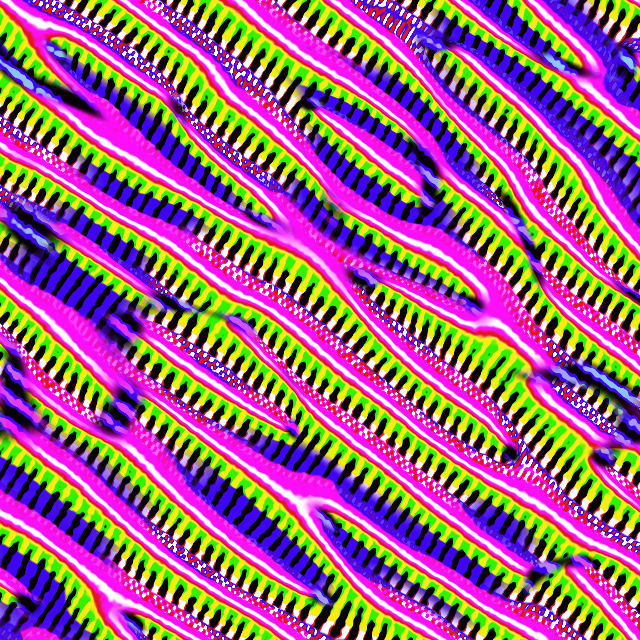
Give the GLSL for this pattern, as a three.js fragment shader.

```glsl
// Slanted, broken neon bands with a white ridge, a toothed green body and a speckled magenta edge.
#define BANDS 10.4       // bands per canvas unit, measured across them
#define TEETH 45.0       // teeth per canvas unit, measured along a band
#define SLANT 0.67       // downward slope of the bands, radians
#define SCATTER 0.97     // random phase of the patches, in turns: more makes more breaks
#define SWAY 22.0        // how much the slope differs between patches
#define EDGE 0.018       // softness of the zone edges, in band widths
#define GRAIN 128.0      // grain cells per canvas unit
#define TAU 6.2831853

varying vec2 vUv;

const vec3 MAGENTA = vec3(0.98, 0.06, 0.97);
const vec3 YELLOW = vec3(0.96, 0.93, 0.08);
const vec3 GREEN = vec3(0.20, 0.95, 0.0);
const vec3 RED = vec3(0.88, 0.09, 0.08);
const vec3 BLUE = vec3(0.24, 0.02, 0.95);
const vec3 BLACK = vec3(0.03, 0.0, 0.03);
const vec3 WHITE = vec3(1.0);

float hash(vec2 p) {
  p = fract(p * vec2(0.1731, 0.3179) + 0.137);
  p += dot(p, p.yx + 19.19);
  return fract(p.x * p.y * 95.43);
}

float noise(vec2 p) {
  vec2 i = floor(p), f = fract(p);
  f = f * f * (3.0 - 2.0 * f);
  return mix(mix(hash(i), hash(i + vec2(1, 0)), f.x),
             mix(hash(i + vec2(0, 1)), hash(i + vec2(1, 1)), f.x), f.y);
}

float zone(float u, float a, float b) {
  return smoothstep(a - EDGE, a + EDGE, u) * (1.0 - smoothstep(b - EDGE, b + EDGE, u));
}

// Sum of wave patches: x is the position across a band, y the strength (low at breaks).
vec2 bandField(vec2 q) {
  vec2 size = vec2(0.15, 0.07), home = floor(q / size), wave = vec2(0.0);
  float total = 0.0;
  for (int j = -2; j <= 2; j++) {
    for (int i = -2; i <= 2; i++) {
      vec2 cell = home + vec2(float(i), float(j));
      vec2 d = q - (cell + vec2(hash(cell), hash(cell + 31.7))) * size;
      vec2 s = d / (size * 0.66);
      float weight = exp(-0.5 * dot(s, s));
      float phase = TAU * (BANDS * q.y + SCATTER * hash(cell + 57.3))
                  + SWAY * (hash(cell + 83.9) - 0.5) * d.x;
      wave += weight * vec2(cos(phase), sin(phase));
      total += weight;
    }
  }
  return vec2(fract(atan(wave.y, wave.x) / TAU), length(wave) / total);
}

// Green and yellow teeth that turn black, red and white toward the lower side.
vec3 toothedBody(float u, float tooth) {
  vec3 crown = mix(YELLOW, GREEN, smoothstep(-0.65, -0.15, tooth));
  vec3 gap = mix(YELLOW, RED, smoothstep(0.54, 0.62, u));
  gap = mix(gap, WHITE, zone(u, 0.56, 0.73) * smoothstep(0.15, 0.5, -tooth));
  vec3 body = mix(crown, gap, smoothstep(0.43, 0.52, u));
  float taper = 0.95 - 1.0 * smoothstep(0.30, 0.48, u) + 0.25 * smoothstep(0.6, 0.7, u);
  body = mix(body, BLACK, zone(u, 0.32, 0.71) * smoothstep(taper - 0.1, taper + 0.35, tooth));
  return mix(body, YELLOW, zone(u, 0.18, 0.235));
}

void main() {
  // Axes along and across the bands
  float c = cos(SLANT), s = sin(SLANT);
  vec2 q = vec2(dot(vUv, vec2(c, -s)), dot(vUv, vec2(-s, -c))) + vec2(3.0, 5.0);
  vec2 field = bandField(q);
  float grain = noise(vUv * GRAIN) - 0.5;
  float patchy = noise(q * vec2(6.0, 15.0));
  float broad = noise(q * vec2(4.0, 8.0) + 41.0);
  float u = fract(field.x + 0.03 * grain + 0.06 * (noise(q * vec2(16.0, 22.0)) - 0.5));

  // Teeth lean a little and drift in spacing
  float t = q.x * TEETH - 0.6 * u + 0.8 * noise(q * vec2(9.0, 12.0));
  float tooth = cos(TAU * t) + 1.1 * grain;

  // Magenta ground with blue patches and an irregular speckled lower edge
  vec3 color = MAGENTA;
  float fringe = zone(u, 0.67, 0.75 + 0.20 * smoothstep(0.4, 0.75, patchy));
  color = mix(color, BLUE, fringe * smoothstep(0.25, 0.45, patchy));
  float dots = sin(TAU * 2.0 * t) * sin(TAU * 5.5 * u) + 1.5 * grain;
  float speckled = zone(u, 0.72, 0.92) * (1.0 - 0.8 * smoothstep(0.55, 0.7, broad));
  color = mix(color, WHITE, speckled * smoothstep(0.25, 0.55, dots));
  color = mix(color, RED, speckled * smoothstep(0.20, 0.45, -dots));

  // Toothed body, thin red rim and white ridge
  float dim = smoothstep(0.62, 0.80, broad) * zone(u, 0.45, 0.80);
  color = mix(color, toothedBody(u, tooth), zone(u, 0.19, 0.71));
  color = mix(color, mix(BLUE, BLACK, smoothstep(0.1, 0.5, tooth)), dim);
  color = mix(color, RED, zone(u, 0.15, 0.19));
  color = mix(color, WHITE, zone(u, 0.03, 0.105) * smoothstep(0.08, 0.25, field.y));

  // Breaks between bands: streaks of blue and black with a few pale glints
  float broken = 1.0 - smoothstep(0.05, 0.15, field.y);
  float streak = sin(TAU * (q.y * 32.0 + noise(q * vec2(5.0, 9.0)))) + grain;
  vec3 scar = mix(BLUE, BLACK, smoothstep(0.0, 0.4, streak));
  scar = mix(scar, mix(MAGENTA, vec3(0.5, 0.85, 0.95), patchy), smoothstep(0.55, 0.8, -streak));
  color = mix(color, scar, broken);

  gl_FragColor = vec4(color, 1.0);
}
```
